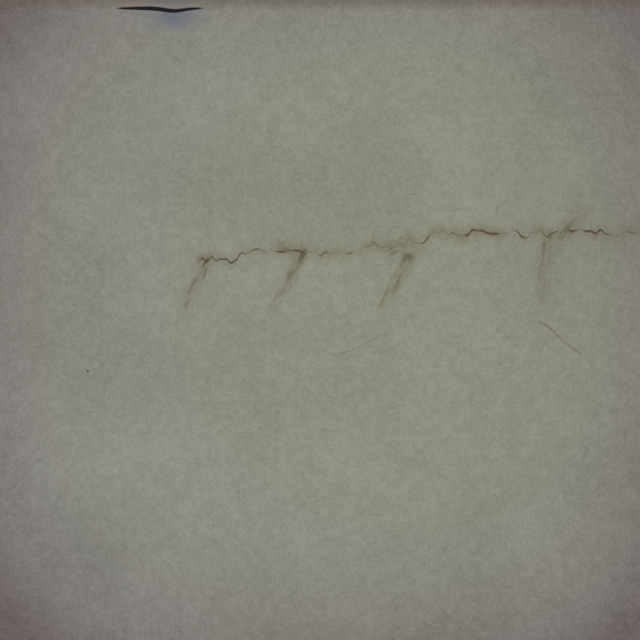
A three.js fragment shader for this texture:

```glsl
// Aged grey-green paper with a thin broken crack, faint branches and a torn slit.
varying vec2 vUv;

float hash(vec2 p) {
  vec3 q = fract(vec3(p.xyx) * 0.1031);
  q += dot(q, q.yzx + 33.33);
  return fract((q.x + q.y) * q.z);
}

float noise(vec2 p) {
  vec2 i = floor(p), f = fract(p);
  f = f * f * (3.0 - 2.0 * f);
  return mix(mix(hash(i), hash(i + vec2(1.0, 0.0)), f.x),
             mix(hash(i + vec2(0.0, 1.0)), hash(i + 1.0), f.x), f.y);
}

float fbm(vec2 p) {
  float sum = 0.0, gain = 0.5;
  for (int i = 0; i < 4; i++) {
    sum += gain * noise(p);
    p = mat2(1.6, 1.2, -1.2, 1.6) * p + 17.3;
    gain *= 0.5;
  }
  return sum;
}

// x: distance to the segment, y: position along it
vec2 segment(vec2 p, vec2 a, vec2 b) {
  vec2 d = b - a;
  float t = clamp(dot(p - a, d) / dot(d, d), 0.0, 1.0);
  return vec2(length(p - a - d * t), t);
}

float bell(float x, float center, float width) {
  float d = (x - center) / width;
  return exp(-d * d);
}

float crackHeight(float x) {
  float y = 0.588 + 0.024 * smoothstep(0.30, 0.44, x) + 0.022 * smoothstep(0.55, 0.72, x);
  y += 0.010 * bell(x, 0.90, 0.025) - 0.006 * bell(x, 0.51, 0.045);
  y += 0.013 * (noise(vec2(x * 50.0, 4.0)) - 0.5);
  return y + 0.008 * (noise(vec2(x * 130.0, 9.0)) - 0.5);
}

// Sparse short curved hairs, one chance per cell
float fibres(vec2 p) {
  vec2 cell = floor(p);
  float angle = 6.2832 * hash(cell + 5.1);
  vec2 q = fract(p) - 0.5;
  q = mat2(cos(angle), sin(angle), -sin(angle), cos(angle)) * q;
  q.y += (hash(cell + 8.7) - 0.5) * 3.0 * q.x * q.x;
  float hair = smoothstep(0.06, 0.01, abs(q.y)) * smoothstep(0.34, 0.2, abs(q.x));
  return hair * step(0.7, hash(cell + 2.3));
}

// Feathered bundle of streaks that fades toward its tip
float branch(vec2 p, vec2 root, vec2 tip) {
  vec2 warp = vec2(noise(p * 55.0), noise(p * 55.0 + 31.0)) - 0.5;
  vec2 s = segment(p + 0.010 * warp, root, tip);
  vec2 dir = normalize(tip - root);
  vec2 local = vec2(dot(p, dir), dot(p, vec2(-dir.y, dir.x)));
  float streak = smoothstep(0.42, 0.8, noise((local + 0.006 * warp) * vec2(55.0, 260.0)));
  float body = exp(-s.x * s.x / 0.00011);
  return body * (0.38 + 0.75 * streak) * (1.0 - 0.7 * s.y);
}

float thread(vec2 p, vec2 a, vec2 b) {
  return smoothstep(0.0028, 0.0, segment(p, a, b).x) * (0.3 + 0.7 * noise(p * 70.0));
}

void main() {
  vec2 p = vUv;

  // Paper tone, warm green stain and darkened rim
  vec2 stain = (p - vec2(0.65, 0.56)) * 2.0;
  vec3 color = mix(vec3(0.55, 0.55, 0.527), vec3(0.55, 0.555, 0.49), exp(-dot(stain, stain)));
  vec2 away = abs(p - vec2(0.51, 0.52)) * 2.0;
  float rim = pow(away.x, 5.0) * 0.32 + pow(away.y, 5.0) * 0.30;
  rim += 0.45 * pow(away.x * away.y, 3.0);
  color = mix(color, vec3(0.41, 0.375, 0.37), clamp(rim, 0.0, 0.95));
  color = mix(color, vec3(0.42, 0.38, 0.355), 0.6 * smoothstep(0.98, 1.0, p.y));

  // Mottling, woven grain and hairs
  color += 0.055 * (fbm(p * 7.0) - 0.47);
  color += 0.05 * (fbm(p * 95.0) - 0.47);
  color += 0.035 * (noise(p * 300.0) - 0.5);
  color -= 0.022 * fibres(p * 38.0) + 0.018 * fibres(p * 23.0 + 60.0);

  // Main crack: a fine stroke breaking into darker dashes, with a faint halo
  float d = abs(p.y - crackHeight(p.x));
  float start = smoothstep(0.305, 0.325, p.x);
  float dash = smoothstep(0.25, 0.8, noise(vec2(p.x * 75.0, 2.0)));
  float strength = (0.2 + 0.6 * dash) * (1.0 - 0.45 * bell(p.x, 0.51, 0.035));
  float halo = exp(-d * d / 0.00012) * noise(p * 45.0 + 3.0);
  color = mix(color, vec3(0.42, 0.38, 0.29), 0.45 * start * halo);
  color = mix(color, vec3(0.32, 0.25, 0.19), start * strength * smoothstep(0.0015 + 0.002 * dash, 0.0, d));

  // Branches hanging from the crack and loose curls beside it
  float strands = branch(p, vec2(0.320, 0.590), vec2(0.287, 0.518));
  strands = max(strands, branch(p, vec2(0.470, 0.605), vec2(0.431, 0.523)));
  strands = max(strands, branch(p, vec2(0.640, 0.598), vec2(0.594, 0.503)));
  strands = max(strands, 0.7 * branch(p, vec2(0.855, 0.630), vec2(0.846, 0.530)));
  strands = max(strands, 0.7 * branch(p, vec2(0.872, 0.632), vec2(0.918, 0.674)));
  strands = max(strands, 0.8 * branch(p, vec2(0.440, 0.615), vec2(0.476, 0.604)));
  strands = max(strands, 0.7 * branch(p, vec2(0.612, 0.608), vec2(0.650, 0.630)));
  color = mix(color, vec3(0.33, 0.29, 0.20), 0.6 * strands);

  // Lone hairs and a speck
  vec2 bend = p + 0.012 * (noise(p * 22.0) - 0.5);
  float hair = thread(bend, vec2(0.846, 0.499), vec2(0.908, 0.450));
  hair += 0.6 * thread(bend, vec2(0.520, 0.446), vec2(0.600, 0.474));
  hair += 0.5 * thread(bend, vec2(0.503, 0.965), vec2(0.502, 0.905));
  color = mix(color, vec3(0.37, 0.34, 0.28), 0.45 * hair);
  color *= 1.0 - 0.4 * smoothstep(0.003, 0.0005, length(p - vec2(0.137, 0.420)));

  // Torn slit at the top with a bluish shadow below
  vec2 glow = (p - vec2(0.272, 0.975)) / vec2(0.034, 0.018);
  color = mix(color, vec3(0.36, 0.39, 0.47), 0.6 * exp(-dot(glow, glow)));
  float along = (p.x - 0.250) / 0.068;
  float slit = p.y - 0.987 + 0.004 * bell(p.x, 0.272, 0.022);
  float taper = 0.0022 * (1.0 - along * along) + 0.0003;
  float ends = smoothstep(1.04, 0.85, abs(along));
  color = mix(color, vec3(0.58, 0.53, 0.49), 0.4 * ends * bell(slit, 0.006, 0.003));
  color = mix(color, vec3(0.10, 0.09, 0.11), 0.9 * ends * smoothstep(0.002, -0.001, abs(slit) - taper));

  gl_FragColor = vec4(color, 1.0);
}
```
